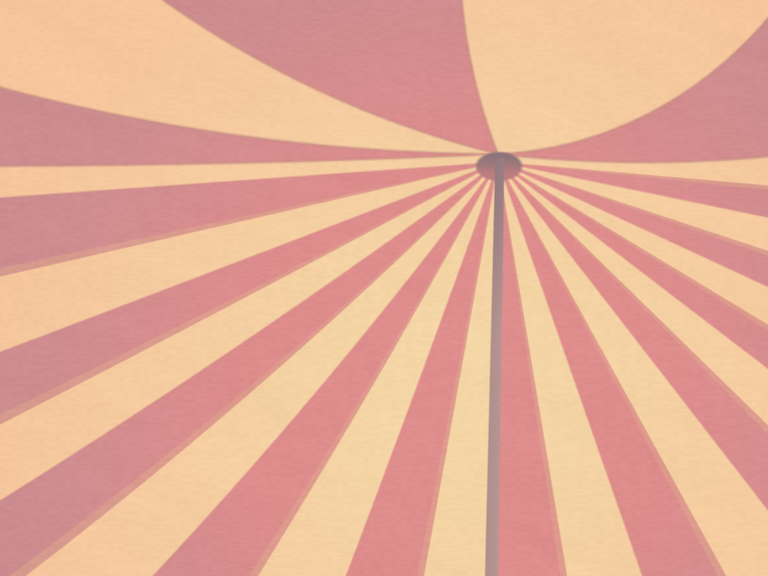
Give the GLSL for this pattern, as a WebGL 1 fragment shader.

```glsl
precision highp float;
// A striped tent canopy seen from below, its panels fanning out from a pole cap.
uniform vec2 u_resolution;

const float HALF_PI = 1.5707963;
const float FAN_SEAMS = 22.0;

float hash(vec2 p) {
  return fract(sin(dot(p, vec2(127.1, 311.7))) * 4375.85);
}

float noise(vec2 p) {
  vec2 i = floor(p);
  vec2 f = fract(p);
  f = f * f * (3.0 - 2.0 * f);
  return mix(mix(hash(i), hash(i + vec2(1.0, 0.0)), f.x),
             mix(hash(i + vec2(0.0, 1.0)), hash(i + 1.0), f.x), f.y);
}

// Radius and angle from the left; the angle grows upward (up = 1) or downward (up = -1).
vec2 polarFromLeft(vec2 q, float up) {
  return vec2(length(q), HALF_PI + atan(q.x, q.y * up));
}

// Signed arc distance to a seam whose angle drifts with the radius.
float seamDistance(vec2 polar, float degreesAtHub, float drift) {
  return polar.x * (polar.y - radians(degreesAtHub + drift * polar.x));
}

float softSign(float d, float blur) {
  return clamp(d / blur, -1.0, 1.0);
}

float softInside(float d, float blur) {
  return 1.0 - smoothstep(-blur, blur, d);
}

// Uneven panel spacing: a linear sweep plus a few harmonics.
float fanAngle(float k) {
  float t = k * 2.0 * HALF_PI / FAN_SEAMS;
  float sway = dot(sin(t * vec4(1.0, 2.0, 3.0, 4.0)), vec4(-5.85, -5.34, 0.97, 1.21))
             + dot(sin(t * vec3(5.0, 6.0, 7.0)), vec3(-0.43, 0.58, -0.57));
  return -1.4 + 8.06 * k + sway;
}

// Lower fan: x is the stripe sign, y the doubled cloth beside every other seam.
vec2 lowerFan(vec2 q, float blur) {
  vec2 polar = polarFromLeft(q, -1.0);
  polar.y = 2.0 * HALF_PI - polar.y;
  float stripe = 1.0;
  float hem = 0.0;
  for (int i = 1; i <= 22; i++) {
    float k = float(i);
    float bend = 4.0 * exp(-0.25 * (k - 16.5) * (k - 16.5));
    float d = seamDistance(polar, fanAngle(k) - bend, bend / 1.09);
    stripe *= softSign(d, blur);
    float strip = smoothstep(-blur, blur, d) * softInside(d - 0.015 * polar.x, blur);
    hem = max(hem, strip * mod(k, 2.0));
  }
  return vec2(stripe, hem);
}

// Upper panels: x is the stripe sign, y the thin shade along the curved seams.
vec2 upperPanels(vec2 q, float blur) {
  vec2 polar = polarFromLeft(q, 1.0);
  vec3 left = vec3(seamDistance(polar, -2.6, 1.4),
                   seamDistance(polar, 0.3, 8.4),
                   seamDistance(polar, 14.0, 16.7));
  vec3 right = vec3(seamDistance(polar, 68.6, 30.0),
                    seamDistance(polar, 177.4, -46.0),
                    seamDistance(polar, 186.5, -12.7));
  float stripe = 1.0;
  float nearest = 1.0;
  for (int i = 0; i < 3; i++) {
    stripe *= softSign(left[i], blur) * softSign(right[i], blur);
    nearest = min(nearest, min(abs(left[i]), abs(right[i])));
  }
  return vec2(stripe, softInside(nearest - 0.002, 0.003));
}

void main() {
  vec2 p = gl_FragCoord.xy / u_resolution.y;
  p.x += 0.5 * (4.0 / 3.0 - u_resolution.x / u_resolution.y);
  float blur = 0.8 / u_resolution.y + 0.0005;

  // Daylight through the cloth, warmest below the middle
  float glow = exp(-2.6 * dot(p - vec2(0.80, 0.32), p - vec2(0.80, 0.32)));
  vec3 cream = mix(vec3(0.965, 0.765, 0.605), vec3(0.955, 0.835, 0.645), glow);
  vec3 rose = mix(vec3(0.80, 0.55, 0.56), vec3(0.87, 0.55, 0.55), smoothstep(0.1, 0.75, glow));
  vec3 hemColor = mix(rose, vec3(0.87, 0.65, 0.55), 0.7);
  vec3 seamShade = vec3(0.76, 0.54, 0.50);

  // Striped canopy
  vec2 fan = lowerFan(p - vec2(0.8646, 0.7188), blur);
  vec2 top = upperPanels(p - vec2(0.8646, 0.7326), blur);
  float creamAmount = 0.5 + 0.5 * fan.x * top.x;
  vec3 color = mix(rose, cream, creamAmount);
  color = mix(color, hemColor, fan.y * 0.8);
  color = mix(color, seamShade, top.y * 0.55);

  // Woven grain and faint creases
  float weave = noise(p * vec2(110.0, 260.0)) - 0.5;
  float crease = noise(p * vec2(9.0, 24.0) + p.yx * 7.0) - 0.5;
  color += 0.022 * weave + 0.012 * crease;

  // Pole cap, darkest at its top
  vec2 capPoint = (p - vec2(0.8664, 0.711)) / vec2(0.040, 0.025);
  float cap = softInside((length(capPoint) - 1.0) * 0.025, blur * 1.5);
  vec3 capColor = mix(vec3(0.74, 0.49, 0.50), vec3(0.56, 0.46, 0.48),
                      smoothstep(-0.7, 0.7, capPoint.y));
  color = mix(color, capColor, cap);

  // Leaning pole
  float drop = clamp((0.711 - p.y) / 0.711, 0.0, 1.0);
  float across = p.x - mix(0.8675, 0.8533, drop);
  float halfWidth = mix(0.008, 0.0113, drop);
  float pole = softInside(max(abs(across) - halfWidth, p.y - 0.725), blur);
  vec3 poleColor = mix(vec3(0.59, 0.49, 0.51), vec3(0.70, 0.57, 0.56), smoothstep(0.0, 0.45, drop));
  color = mix(color, poleColor + 1.5 * across, pole);

  gl_FragColor = vec4(color, 1.0);
}
```
